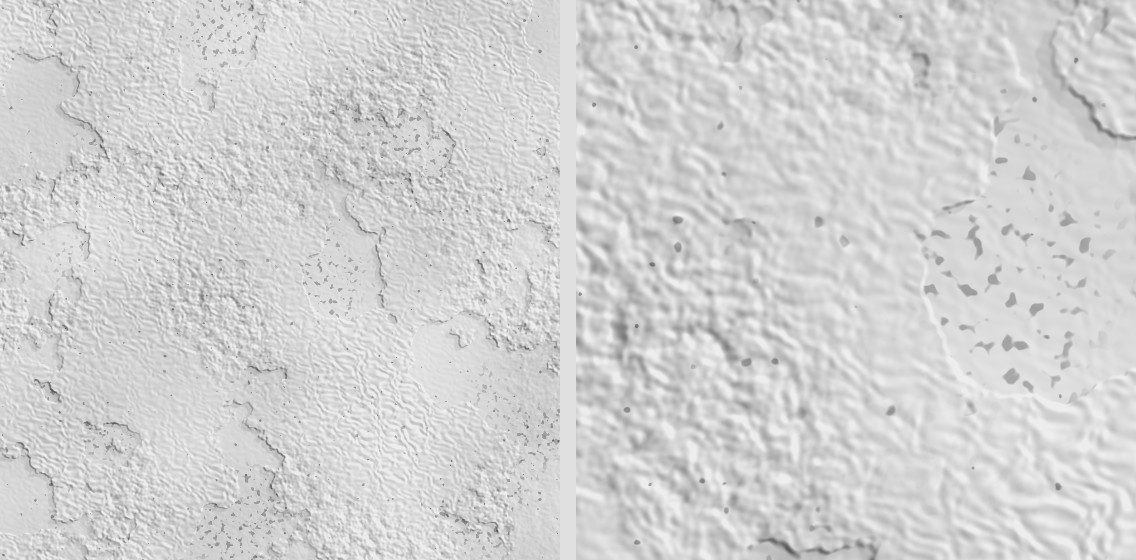
Left: the whole. Right: its middle third, enlarged.
Write a Shadertoy shader that draws this texture.

```glsl
// Weathered pale plaster: a grainy top coat crumbling off a smoother base, lit from the upper right.

const vec3  PLASTER_TINT   = vec3(1.0);
const float COAT_TONE      = 0.838;
const float BASE_TONE      = 0.842;
const float MOTTLE         = 0.065;
const float CRUMBLE_DIM    = 0.012;

const vec2  LIGHT_DIR      = vec2(0.80, 0.60);
const float RELIEF_STEP    = 0.0031;   // distance used to sample the slope
const float SHADOW_REACH   = 0.013;    // length of the soft cast shadow

const float PATCH_SCALE    = 3.2;      // size of the flaked areas
const float FLAKE_LEVEL    = -0.13;    // lower leaves more coat in place
const vec2  EDGE_WIDTH     = vec2(0.013, 0.055);  // clean edge, crumbled edge
const vec2  RAGGEDNESS     = vec2(0.10, 0.44);    // clean edge, crumbled edge
const float RAG_SCALE      = 20.0;
const float EDGE_DARK      = 0.27;
const float EDGE_LIGHT     = 0.08;
const float SHADOW_DARK    = 0.065;

const vec2  GRAIN_AXIS     = vec2(0.86, -0.51);
const vec2  GRAIN_SCALE    = vec2(88.0, 136.0);
const float GRAIN_STRENGTH = 0.165;
const float CRUMB_SCALE    = 46.0;
const float CRUMB_STRENGTH = 0.34;
const float HOLLOW_DARK    = 0.10;
const float PIT_DARK       = 0.27;
const float FLECK_SCALE    = 92.0;
const float FLECK_DARK     = 0.22;

vec2 hash2(vec2 cell) {
    vec3 h = fract(vec3(cell.xyx) * vec3(0.1031, 0.1030, 0.0973));
    h += dot(h, h.yzx + 33.33);
    return fract((h.xx + h.yz) * h.zy);
}

float cornerSlope(vec2 cell, vec2 offset) {
    float angle = 6.2832 * hash2(cell).x;
    return dot(vec2(cos(angle), sin(angle)), offset);
}

float gradientNoise(vec2 p) {
    vec2 i = floor(p), f = p - i;
    vec2 u = f * f * f * (f * (f * 6.0 - 15.0) + 10.0);
    vec2 e = vec2(1.0, 0.0);
    float low  = mix(cornerSlope(i, f), cornerSlope(i + e, f - e), u.x);
    float high = mix(cornerSlope(i + e.yx, f - e.yx), cornerSlope(i + 1.0, f - 1.0), u.x);
    return mix(low, high, u.y);
}

float fbm(vec2 p, int octaves, float gain) {
    float sum = 0.0, amplitude = 1.0;
    for (int i = 0; i < octaves; i++) {
        sum += amplitude * gradientNoise(p);
        p = mat2(1.6, 1.2, -1.2, 1.6) * p + 17.3;
        amplitude *= gain;
    }
    return sum;
}

// Zones where the coat breaks into crumbs.
float crumbleZone(vec2 p) {
    return smoothstep(-0.10, 0.30, fbm(p * 2.9 + 41.7, 2, 0.5));
}

// 1 on the top coat, 0 where it has flaked off.
float coatCover(vec2 p) {
    float crumble = crumbleZone(p);
    float field = fbm(p * PATCH_SCALE + 7.4, 4, 0.5) - FLAKE_LEVEL;
    field += mix(RAGGEDNESS.x, RAGGEDNESS.y, crumble) * fbm(p * RAG_SCALE + 63.0, 4, 0.58);
    float width = mix(EDGE_WIDTH.x, EDGE_WIDTH.y, crumble);
    return smoothstep(-width, width, field);
}

// Short ridges lying across the light.
float grainHeight(vec2 p) {
    vec2 across = vec2(-GRAIN_AXIS.y, GRAIN_AXIS.x);
    vec2 q = vec2(dot(p, GRAIN_AXIS), dot(p, across)) * GRAIN_SCALE;
    q += 1.2 * gradientNoise(p * 34.0 + 9.0);
    return gradientNoise(q + 200.0) + 0.5 * gradientNoise(q.yx * vec2(0.8, 1.5) + 350.0);
}

float crumbHeight(vec2 p) {
    return fbm(p * CRUMB_SCALE + 120.0, 3, 0.55);
}

// Scattered holes with uneven rims, one at most per grid cell.
float pits(vec2 p, float scale, float density) {
    vec2 q = p * scale, cell = floor(q);
    vec2 place = hash2(cell + 11.0), kind = hash2(cell + 157.0);
    float radius = mix(0.08, 0.25, kind.y * kind.y);
    float dist = length(q - cell - mix(vec2(0.36), vec2(0.64), place));
    dist += 0.16 * gradientNoise(q * 3.0 + 5.0);
    float present = smoothstep(0.0, 0.02, density - kind.x);
    return present * (1.0 - smoothstep(radius * 0.5, radius + 0.07, dist));
}

void mainImage(out vec4 fragColor, in vec2 fragCoord) {
    vec2 p = fragCoord / min(iResolution.x, iResolution.y);
    vec2 lit = p + LIGHT_DIR * RELIEF_STEP;
    float cover = coatCover(p);
    float crumble = crumbleZone(p);

    // Base colour with broad, faint stains
    float tone = mix(BASE_TONE, COAT_TONE, cover) - CRUMBLE_DIM * crumble;
    tone += MOTTLE * fbm(p * 3.5 + 88.0, 3, 0.5);

    // Surface relief: fine grain everywhere, lumps and hollows in the crumbling zones
    float lump = crumbHeight(p);
    float grain = grainHeight(lit) - grainHeight(p);
    float slope = crumbHeight(lit) - lump;
    float patchiness = 0.95 + 0.9 * gradientNoise(p * 5.0 + 23.0);
    tone -= GRAIN_STRENGTH * grain * mix(0.25, patchiness, cover);
    tone -= CRUMB_STRENGTH * slope * mix(0.14, 1.0, crumble) * mix(0.35, 1.0, cover);
    tone -= HOLLOW_DARK * crumble * cover * smoothstep(0.22, 0.62, -lump);

    // Broken coat edges and the soft shadow they cast
    float edge = coatCover(lit) - cover;
    float shade = coatCover(p + LIGHT_DIR * SHADOW_REACH) - cover;
    float sharpness = clamp(0.9 + 1.3 * gradientNoise(p * 14.0 + 31.0), 0.35, 1.4);
    tone -= EDGE_DARK * sharpness * max(edge, 0.0) - EDGE_LIGHT * max(-edge, 0.0);
    tone -= SHADOW_DARK * max(shade, 0.0);

    // Sparse pits all over, clusters of ragged flecks on parts of the bare base
    float cluster = smoothstep(-0.05, 0.30, gradientNoise(p * 6.0 + 71.0));
    cluster *= mix(1.0, 0.12, cover);
    float fleck = smoothstep(0.20, 0.42, fbm(p * FLECK_SCALE + 140.0, 2, 0.5));
    tone -= PIT_DARK * max(pits(p, 70.0, 0.035), pits(p + 3.0, 115.0, 0.03));
    tone -= FLECK_DARK * fleck * cluster;

    fragColor = vec4(PLASTER_TINT * clamp(tone, 0.36, 0.93), 1.0);
}
```
